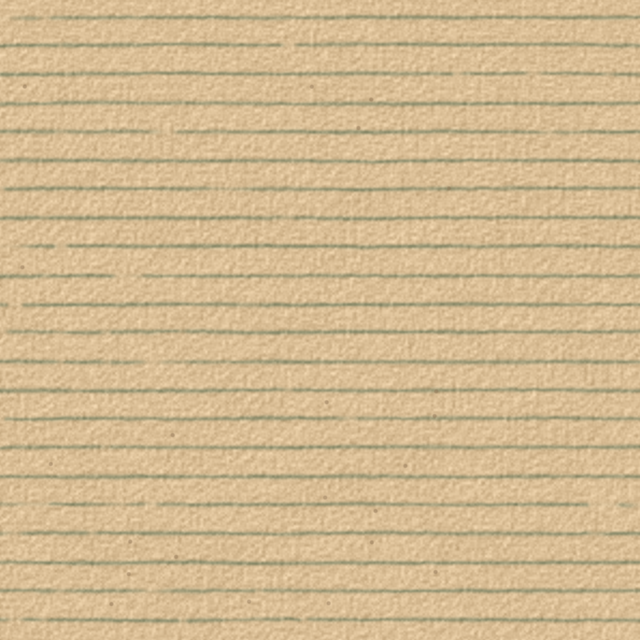
A three.js fragment shader for this texture:

```glsl
// Sandy paper ruled with 22 thin grey-green lines across the full width.
// Rows repeat with floor and fract; noise bends, thins and breaks each line,
// and a slanted difference of noise gives the paper its embossed grain.

varying vec2 vUv;

const float PITCH = 0.0449;        // distance between lines
const float TOP_OFFSET = 0.0036;   // shifts the first row down from the top
const float LINE_RADIUS = 0.0035;
const float GRAIN_CELLS = 175.0;

const vec3 PAPER = vec3(0.858, 0.748, 0.588);
const vec3 INK = vec3(0.575, 0.575, 0.445);
const vec3 SPECK = vec3(0.52, 0.41, 0.29);

float hash(vec2 p) {
  return fract(sin(dot(p, vec2(127.1, 311.7))) * 43758.5453);
}

float noise(vec2 p) {
  vec2 i = floor(p);
  vec2 f = fract(p);
  f = f * f * (3.0 - 2.0 * f);
  float low = mix(hash(i), hash(i + vec2(1.0, 0.0)), f.x);
  float high = mix(hash(i + vec2(0.0, 1.0)), hash(i + vec2(1.0, 1.0)), f.x);
  return mix(low, high, f.y);
}

// Raised grain lit from the upper left, roughly -1 to 1
float grain(vec2 p, float cells) {
  vec2 q = p * cells;
  float relief = noise(q) - noise(q + vec2(0.75, -0.75));
  float fine = noise(q * 1.7 + 31.0) - 0.5;
  return relief * 0.75 + fine * 0.6;
}

// Where the print wears most: the left side and the lower right corner
float wearAmount(vec2 p, float row) {
  float left = 1.0 - smoothstep(0.0, 0.55, p.x);
  float corner = smoothstep(0.82, 0.95, p.x)
               * smoothstep(0.06, 0.12, p.y) * (1.0 - smoothstep(0.22, 0.28, p.y));
  return left * mix(0.2, 1.0, hash(vec2(row, 7.0))) + corner;
}

// Ink strength along one row, from broken gaps to full strokes
float inkStrength(vec2 p, float row, float wear) {
  float dashes = noise(vec2(p.x * 42.0, row * 5.0 + 0.5));
  float drift = noise(vec2(p.x * 9.0, row * 3.0 + 40.5));
  float cover = mix(dashes, drift, 0.4);
  float threshold = 0.08 + 0.22 * wear;
  float solid = smoothstep(threshold, threshold + 0.24, cover);
  return mix(0.1, 1.0, solid) * mix(0.78, 1.05, drift);
}

// Soft profile of the ruled line nearest to p
float ruledLine(vec2 p, float pitch, float radius) {
  float t = (1.0 - p.y - TOP_OFFSET) / pitch;
  float row = floor(t);
  float jitter = (hash(vec2(row, 3.0)) - 0.5) * 0.06 * pitch;
  float bend = (noise(vec2(p.x * 7.0, row + 0.5)) - 0.5) * 0.003;
  float ripple = (noise(vec2(p.x * 60.0, row * 2.0 + 0.5)) - 0.5) * 0.0018;
  float d = (fract(t) - 0.5) * pitch + jitter + bend + ripple;
  float r = radius * mix(0.8, 1.2, noise(vec2(p.x * 30.0, row * 4.0 + 9.5)));
  float profile = exp(-d * d / (r * r));
  return profile * inkStrength(p, row, wearAmount(p, row));
}

// Rare small dark fibres, one possible per cell
float specks(vec2 p, float cells) {
  vec2 q = p * cells;
  vec2 id = floor(q);
  vec2 centre = 0.3 + 0.4 * vec2(hash(id + 11.0), hash(id + 23.0));
  float dotMask = 1.0 - smoothstep(0.06, 0.2, length(fract(q) - centre));
  return dotMask * step(0.988, hash(id + 5.0));
}

void main() {
  float texture_ = grain(vUv, GRAIN_CELLS);
  float mottling = noise(vUv * 28.0) - 0.5;

  // Paper
  vec3 colour = PAPER + vec3(0.95, 1.0, 1.05) * (texture_ * 0.115 + mottling * 0.018);

  // Printed lines, with the grain showing through
  float line = ruledLine(vUv, PITCH, LINE_RADIUS);
  vec3 ink = INK + texture_ * 0.07;
  colour = mix(colour, ink, clamp(line * (0.95 - texture_ * 0.2), 0.0, 1.0));

  // Fibres
  colour = mix(colour, SPECK, 0.45 * specks(vUv, 42.0));

  gl_FragColor = vec4(colour, 1.0);
}
```
